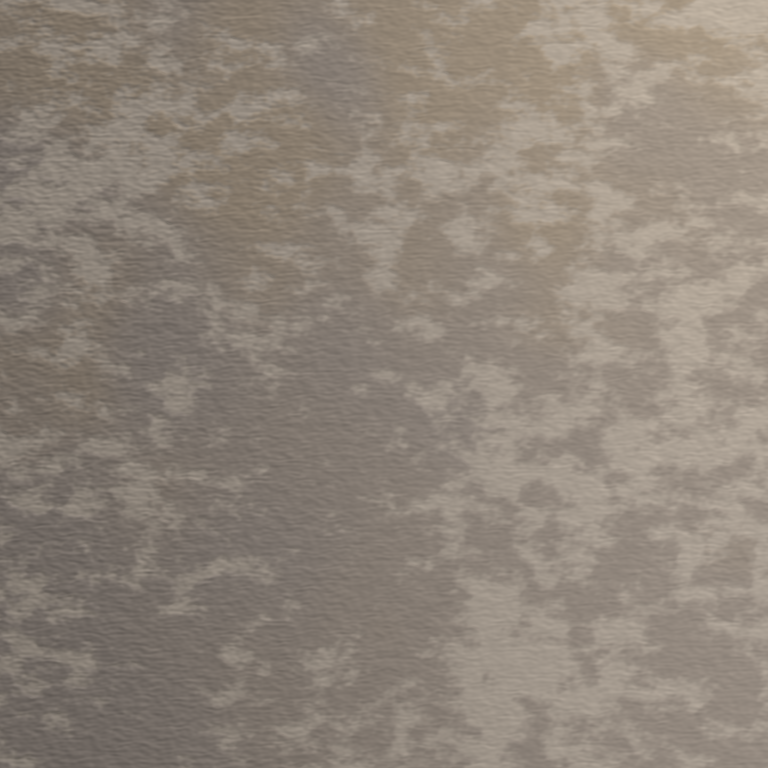
Give the GLSL for this texture, as a Shadertoy shader.

```glsl
// Weathered taupe plaster wallpaper with ragged patches, fine ribs and side light.

const vec3 PALE_COLOR = vec3(0.608, 0.570, 0.527);
const vec3 PATCH_COLOR = vec3(0.512, 0.474, 0.440);
const vec3 COOL_TINT = vec3(-0.012, -0.008, 0.000);
const vec3 WARM_TINT = vec3(0.022, 0.010, -0.016);
const vec2 BROAD_SCALE = vec2(4.2, 3.8);
const vec2 RAGGED_SCALE = vec2(15.0, 25.0);
const vec2 GRAIN_SCALE = vec2(95.0, 190.0);
const float PATCH_BIAS = 0.10;
const float EDGE_SOFTNESS = 0.20;
const float RIB_COUNT = 125.0;
const float RELIEF_STRENGTH = 0.085;
const vec2 RELIEF_STEP = vec2(0.0020, 0.0028);

float hash(vec2 p) {
    vec3 q = fract(vec3(p.xyx) * 0.1031);
    q += dot(q, q.yzx + 33.33);
    return fract((q.x + q.y) * q.z);
}

vec2 gradientAt(vec2 cell) {
    float angle = 6.28318 * hash(cell);
    return vec2(cos(angle), sin(angle));
}

// Gradient noise, roughly -0.7 to 0.7
float noise(vec2 p) {
    vec2 i = floor(p);
    vec2 f = p - i;
    vec2 u = f * f * f * (f * (f * 6.0 - 15.0) + 10.0);
    float a = dot(gradientAt(i), f);
    float b = dot(gradientAt(i + vec2(1, 0)), f - vec2(1, 0));
    float c = dot(gradientAt(i + vec2(0, 1)), f - vec2(0, 1));
    float d = dot(gradientAt(i + vec2(1, 1)), f - vec2(1, 1));
    return mix(mix(a, b, u.x), mix(c, d, u.x), u.y);
}

// Octaves keep their axes so that features stay stretched sideways
float fbm(vec2 p, int octaves) {
    float sum = 0.0;
    float amplitude = 1.0;
    for (int i = 0; i < octaves; i++) {
        sum += amplitude * noise(p);
        p = p * 2.03 + vec2(17.3, 9.1);
        amplitude *= 0.66;
    }
    return sum;
}

// Dark patch coverage, denser along a diagonal band
float patchMask(vec2 p) {
    float band = exp(-12.0 * pow(p.x - 0.20 - 0.30 * p.y, 2.0));
    float field = 0.48 * fbm(p * BROAD_SCALE + 4.7, 2)
                + 0.62 * fbm(p * RAGGED_SCALE + 31.0, 4)
                + PATCH_BIAS + 0.20 * (band - 0.45);
    return smoothstep(-EDGE_SOFTNESS, EDGE_SOFTNESS, field);
}

// Nearly straight horizontal ribs, broken along their length
float ribs(vec2 p) {
    float waver = 0.5 * noise(p * vec2(14.0, 28.0)) + 0.7 * noise(p * vec2(48.0, 90.0));
    float breaks = 0.55 + 1.1 * noise(p * vec2(28.0, 75.0) + 8.0);
    return breaks * sin(6.28318 * (p.y * RIB_COUNT + waver));
}

float surfaceHeight(vec2 p, float coverage) {
    return 1.0 * coverage + 0.12 * ribs(p) + 0.55 * noise(p * GRAIN_SCALE)
         + 0.65 * noise(p * vec2(52.0, 80.0) + 5.0);
}

void mainImage(out vec4 fragColor, in vec2 fragCoord) {
    vec2 uv = fragCoord / iResolution.xy;
    float coverage = patchMask(uv);

    // Paint layers, with tan areas near the top and cooler ones low on the left
    float tone = fbm(uv * vec2(3.6, 3.2) + 52.0, 2);
    float warmth = smoothstep(0.15, 0.65, 0.7 * tone + 1.1 * (uv.y - 0.42));
    float coolness = smoothstep(0.0, 0.6, 0.40 - uv.x - 0.6 * tone + 0.3 * (1.0 - uv.y));
    vec3 patchPaint = PATCH_COLOR + WARM_TINT * warmth + COOL_TINT * coolness;
    vec3 color = mix(PALE_COLOR, patchPaint, coverage * mix(1.0, 0.80, uv.x));
    color *= 1.0 + 0.035 * fbm(uv * vec2(30.0, 60.0) + 70.0, 3);

    // Raking light from the right brings out the embossing on the left
    float slope = surfaceHeight(uv, coverage)
                - surfaceHeight(uv + RELIEF_STEP, patchMask(uv + RELIEF_STEP));
    float rake = mix(1.45, 0.65, smoothstep(0.0, 0.75, uv.x));
    color *= 1.0 + RELIEF_STRENGTH * rake * clamp(slope * 1.6, -1.5, 1.5);
    color *= 1.0 + 0.010 * ribs(uv);

    // Broad light falloff from the upper right
    float light = mix(0.87, 1.12, smoothstep(-0.1, 1.05, uv.x)) + 0.07 * (uv.y - 0.5);
    float glow = smoothstep(0.75, 0.0, distance(uv, vec2(1.05, 0.95)));
    color *= light + 0.04 * glow;
    color += glow * vec3(0.012, 0.006, -0.008);

    fragColor = vec4(clamp(color, 0.0, 1.0), 1.0);
}
```
